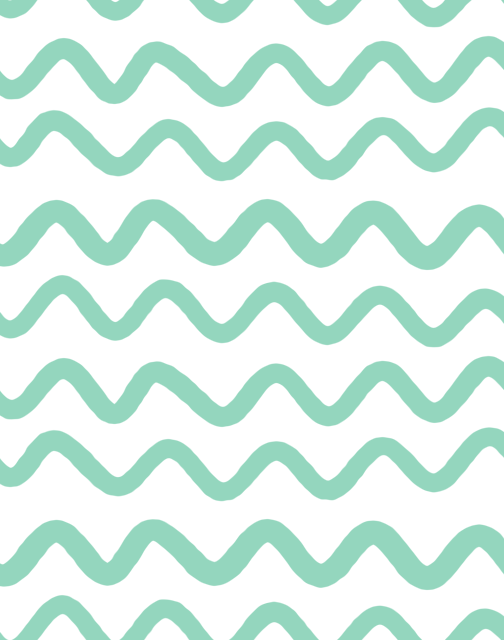
Give the GLSL for this pattern, as a Shadertoy shader.

```glsl
const float PI = 3.14159265;

float hash(vec2 p) {
    return fract(sin(dot(p, vec2(127.1, 311.7))) * 43758.5453);
}

// Value noise with unit-tile scale, wrapping once per tile in y
float tileNoise(vec2 p, float scale) {
    vec2 cell = floor(p * scale);
    vec2 f = fract(p * scale);
    f = f * f * (3.0 - 2.0 * f);
    float y0 = mod(cell.y, scale);
    float y1 = mod(cell.y + 1.0, scale);
    float low = mix(hash(vec2(cell.x, y0)), hash(vec2(cell.x + 1.0, y0)), f.x);
    float high = mix(hash(vec2(cell.x, y1)), hash(vec2(cell.x + 1.0, y1)), f.x);
    return mix(low, high, f.y) - 0.5;
}

// Centre lines of the four rows in a tile, relative to their base levels
vec4 waveHeights(float x) {
    // Each row has one crest drawn early
    vec4 fromBump = (x - vec4(0.49, 0.172, 0.485, 0.5)) / 0.11;
    vec4 early = vec4(0.26, 0.18, 0.17, 0.05) * exp(-fromBump * fromBump);
    vec4 phase = (x - vec4(0.036, 0.036, 0.010, 0.031)) / 0.1654 + early;

    vec4 sag = vec4(0.024, 0.049, -0.012, 0.0) * sin(PI * x / 1.578);
    vec4 tilt = vec4(0.0, 0.0, 0.010, 0.026) * x;
    vec4 amplitude = vec4(0.068, 0.064, 0.069, 0.072 - 0.007 * x);
    return sag + tilt + amplitude * cos(PI * phase);
}

// Distance from p to each row, walking short segments of the curves
vec4 waveDistances(vec2 p) {
    const float STEP = 0.009;
    vec4 y = mod(p.y - vec4(0.211, 0.424, 0.730, 0.956) + 0.5, 1.0) - 0.5;
    vec4 nearest = vec4(1.0);
    float dx = -6.0 * STEP;
    vec4 start = waveHeights(p.x + dx) - y;
    for (int i = 0; i < 12; i++) {
        vec4 end = waveHeights(p.x + dx + STEP) - y;
        vec4 rise = end - start;
        vec4 t = clamp(-(dx * STEP + start * rise) / (STEP * STEP + rise * rise), 0.0, 1.0);
        vec4 offX = dx + t * STEP;
        vec4 offY = start + t * rise;
        nearest = min(nearest, offX * offX + offY * offY);
        start = end;
        dx += STEP;
    }
    return sqrt(nearest);
}

void mainImage(out vec4 fragColor, in vec2 fragCoord) {
    // Two tiles down the canvas, y pointing down
    float pixel = 2.0 / iResolution.y;
    vec2 p = vec2(fragCoord.x, iResolution.y - fragCoord.y) * pixel;

    // Brush width varies slowly, with finely ragged edges
    vec4 halfWidth = vec4(0.0315, 0.0305, 0.0360, 0.0300);
    float brush = 0.005 * tileNoise(p, 8.0) + 0.003 * tileNoise(p, 48.0);
    vec4 edge = waveDistances(p) - halfWidth - brush;
    float d = min(min(edge.x, edge.y), min(edge.z, edge.w));

    vec3 mint = vec3(0.58, 0.84, 0.745);
    float ink = 1.0 - smoothstep(-0.8 * pixel, 0.8 * pixel, d);
    fragColor = vec4(mix(vec3(1.0), mint, ink), 1.0);
}
```
